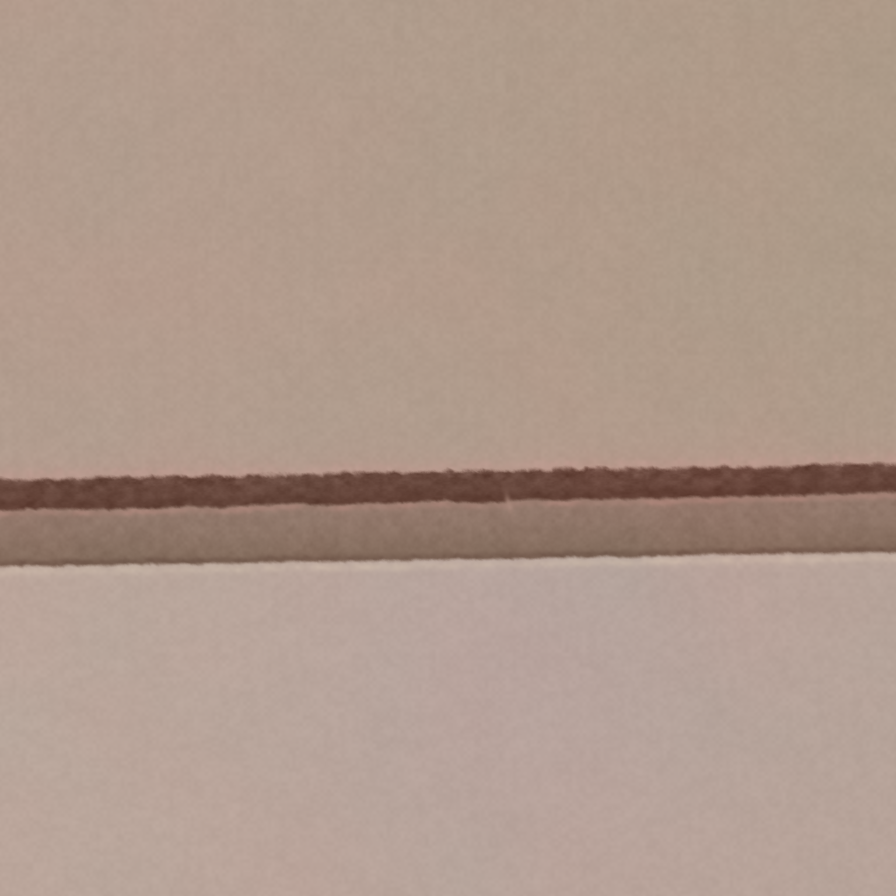
Give the GLSL for this texture, as a three.js fragment shader.

```glsl
// Two pale plaster panels split by a dark, frayed, slightly tilted seam with a shaded ledge.
#define TILT 0.0175
#define SEAM_TOP 0.4650
#define SEAM_BOTTOM 0.4304
#define LEDGE_BOTTOM 0.3672
#define FRAY 0.0060
#define SOFTNESS 0.0028
#define GRAIN 0.024
#define MOTTLE 0.026

varying vec2 vUv;

float hash(vec2 p) {
  return fract(sin(dot(p, vec2(127.1, 311.7))) * 43758.5453);
}

float noise(vec2 p) {
  vec2 i = floor(p), f = fract(p);
  f = f * f * (3.0 - 2.0 * f);
  return mix(mix(hash(i), hash(i + vec2(1.0, 0.0)), f.x),
             mix(hash(i + vec2(0.0, 1.0)), hash(i + 1.0), f.x), f.y);
}

float fbm(vec2 p) {
  float sum = 0.0, weight = 0.5;
  for (int i = 0; i < 4; i++) {
    sum += weight * noise(p);
    p = p * 2.03 + 7.3;
    weight *= 0.5;
  }
  return sum / 0.9375;
}

// Uneven fibres along a border, centred on zero
float fray(vec2 p, float seed, float fineness) {
  float broad = noise(vec2(p.x * 24.0, seed)) - 0.5;
  float fine = fbm(vec2(p.x * 110.0 + p.y * 50.0, p.y * 90.0 + seed)) - 0.5;
  return FRAY * mix(broad, 1.6 * fine, fineness);
}

// 1 above the border, 0 below it
float above(float height, float softness) {
  return smoothstep(-softness, softness, height);
}

// Soft ridge centred on a border
float ridge(float height, float width) {
  return exp(-height * height / (width * width));
}

void main() {
  vec2 p = vUv;
  float level = p.y - TILT * p.x;

  // Signed heights above the three borders; the seam base sags right of centre
  float sag = 0.0030 * ridge(p.x - 0.545, 0.035) - 0.0020 * ridge(p.x - 0.485, 0.02);
  float top = level - SEAM_TOP + fray(p, 3.0, 0.75);
  float bottom = level - SEAM_BOTTOM - 0.0018 * p.x + sag + fray(p, 17.0, 0.5);
  float ledge = level - LEDGE_BOTTOM + 0.0012 * p.x + 0.6 * fray(p, 41.0, 0.75);

  // Upper panel: warm, greener toward the right, pink near the seam
  vec3 upper = mix(vec3(0.700, 0.612, 0.555), vec3(0.680, 0.604, 0.535),
                   smoothstep(0.1, 1.0, p.x));
  upper = mix(upper, vec3(0.700, 0.615, 0.565), 0.5 * exp(-max(top, 0.0) / 0.09));
  upper += vec3(0.020, -0.022, -0.015) * exp(-max(top, 0.0) / 0.016);

  // Lower panel: cooler and paler, with a faint mauve centre
  vec3 lower = mix(vec3(0.730, 0.650, 0.607), vec3(0.714, 0.640, 0.600), p.x);
  lower += vec3(-0.004, -0.004, 0.012) * ridge(length(p - vec2(0.58, 0.26)), 0.25);

  // Shaded ledge with a speckled darker rim and a pink upper lip
  float speckle = fbm(p * vec2(120.0, 110.0));
  vec3 shade = mix(vec3(0.525, 0.430, 0.370), vec3(0.570, 0.467, 0.415),
                   smoothstep(0.0, 0.055, ledge));
  shade += 0.050 * (speckle - 0.5);
  shade = mix(shade, vec3(0.430, 0.330, 0.280),
              (0.3 + 0.8 * speckle) * ridge(ledge - 0.003, 0.0045));
  float lipStrength = 0.30 + 0.6 * noise(vec2(p.x * 55.0, 5.0));
  shade = mix(shade, vec3(0.665, 0.515, 0.470), lipStrength * ridge(bottom + 0.004, 0.004));

  // Dark seam: mottled along its top, smoother and deeper along its base
  float fibre = fbm(p * vec2(90.0, 130.0)) - 0.5;
  float nearTop = exp(min(top, 0.0) / 0.012);
  vec3 seam = vec3(0.410, 0.282, 0.240) + (0.07 + 0.15 * nearTop) * fibre;
  seam -= 0.035 * ridge(bottom - 0.005, 0.006);

  // Stack the layers from bottom to top
  vec3 color = mix(lower, shade, above(ledge, SOFTNESS));
  color = mix(color, seam, above(bottom, SOFTNESS));
  color = mix(color, upper, above(top, 1.2 * SOFTNESS));

  // Broken bright lip under the ledge and pink fuzz over the seam
  float lipBreak = 0.30 + 0.6 * noise(vec2(p.x * 90.0, p.y * 90.0));
  color = mix(color, vec3(0.785, 0.710, 0.650), lipBreak * ridge(ledge + 0.006, 0.005));
  color = mix(color, vec3(0.750, 0.610, 0.570),
              0.7 * noise(p * vec2(150.0, 120.0)) * ridge(top - 0.005, 0.005));

  // Small loose tuft crossing the lower edge of the seam
  vec2 tuft = p - vec2(0.568, 0.437);
  tuft.x += 0.25 * tuft.y;
  float strand = ridge(tuft.x, 0.0035) * ridge(tuft.y, 0.010);
  color = mix(color, vec3(0.660, 0.530, 0.480), 0.8 * strand);

  // Broad colour blotches, then medium and fine grain
  float blotch = fbm(p * 6.0 + 11.0) - 0.5;
  color += MOTTLE * blotch * vec3(1.0, -0.35, -0.2);
  color += MOTTLE * 0.5 * (fbm(p * 24.0) - 0.5);
  color += GRAIN * 0.6 * (noise(p * 120.0 + 5.0) - 0.5);
  color += GRAIN * 0.7 * (noise(p * 256.0) - 0.5);

  gl_FragColor = vec4(color, 1.0);
}
```
